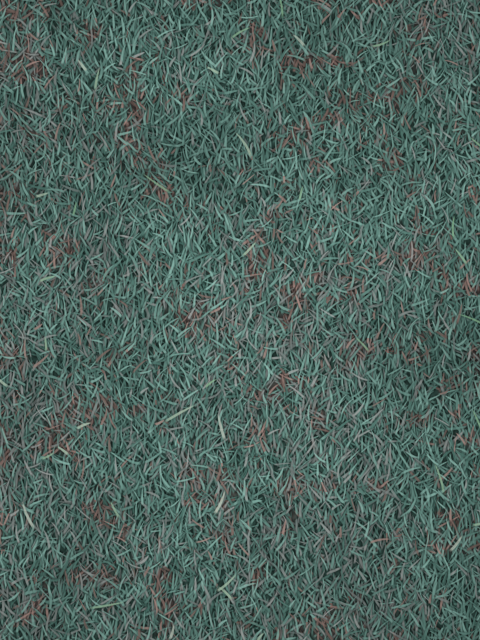
A WebGL 2 fragment shader for this texture:

```glsl
#version 300 es
precision highp float;

uniform vec2 u_resolution;
out vec4 fragColor;

// Integer hash: three values in 0..1 per cell and layer
vec3 hash3(ivec3 key) {
    uvec3 v = uvec3(key + 4096) * 1664525u + 1013904223u;
    v.x += v.y * v.z; v.y += v.z * v.x; v.z += v.x * v.y;
    v ^= v >> 16u;
    v.x += v.y * v.z; v.y += v.z * v.x; v.z += v.x * v.y;
    return vec3(v >> 8u) / 16777216.0;
}

float valueNoise(vec2 p, int seed) {
    ivec2 i = ivec2(floor(p));
    vec2 f = fract(p);
    f = f * f * (3.0 - 2.0 * f);
    float a = hash3(ivec3(i, seed)).x;
    float b = hash3(ivec3(i + ivec2(1, 0), seed)).x;
    float c = hash3(ivec3(i + ivec2(0, 1), seed)).x;
    float d = hash3(ivec3(i + ivec2(1, 1), seed)).x;
    return mix(mix(a, b, f.x), mix(c, d, f.x), f.y);
}

float fbm(vec2 p, int seed) {
    return 0.55 * valueNoise(p, seed) + 0.3 * valueNoise(p * 2.1, seed + 1)
         + 0.15 * valueNoise(p * 4.3, seed + 2);
}

// Curved tapering blade: x = coverage, y = soft shadow around it
vec2 blade(vec2 p, float angle, float halfLength, float halfWidth, float bend) {
    float s = sin(angle), c = cos(angle);
    vec2 q = vec2(c * p.x - s * p.y, s * p.x + c * p.y);
    float t = q.y / halfLength;
    float side = abs(q.x + bend * halfLength * (t * t - 0.4));
    float width = halfWidth * (1.0 - 0.5 * smoothstep(-0.2, 1.0, t));
    float ends = 1.0 - smoothstep(0.6, 1.0, abs(t));
    float cover = 1.0 - smoothstep(width - 0.0018, width + 0.0019, side);
    float shadow = 1.0 - smoothstep(width, width + 0.006, side);
    return vec2(cover, shadow) * ends;
}

void main() {
    vec2 p = gl_FragCoord.xy / u_resolution.x;

    // Bare patches and dark soil
    float bare = smoothstep(0.5, 0.78, fbm(p * 15.0, 50));
    float worn = smoothstep(0.35, 0.7, fbm(p * 3.0 + 7.0, 60));
    vec3 color = mix(vec3(0.15, 0.23, 0.21), vec3(0.28, 0.25, 0.24), bare);
    color *= 0.75 + 0.5 * valueNoise(p * 110.0, 70);

    // Dense turf, from the bottom layer up
    const int LAYERS = 14;
    for (int layer = 0; layer < LAYERS; layer++) {
        float height = float(layer) / float(LAYERS - 1);
        vec2 g = p / 0.028 + fract(float(layer) * vec2(0.618, 0.755));
        ivec2 base = ivec2(floor(g));
        for (int k = 0; k < 9; k++) {
            ivec2 cell = base + ivec2(k % 3 - 1, k / 3 - 1);
            vec3 place = hash3(ivec3(cell, layer));
            vec3 form = hash3(ivec3(cell, layer + 100));
            vec3 tint = hash3(ivec3(cell, layer + 200));
            float angle = (place.z + form.x - 1.0) * 1.6;
            vec2 offset = (g - vec2(cell) - place.xy) * 0.028;
            vec2 mark = blade(offset, angle, mix(0.012, 0.026, form.y),
                              mix(0.0013, 0.0027, tint.z), (form.z - 0.5) * 0.4);

            float tone = 0.8 * tint.x + 0.3 * height;
            vec3 leaf = mix(vec3(0.20, 0.33, 0.30), vec3(0.49, 0.65, 0.61), tone);
            vec3 dry = mix(vec3(0.31, 0.36, 0.35), vec3(0.57, 0.59, 0.58), tone);
            vec3 russet = mix(vec3(0.31, 0.26, 0.24), vec3(0.60, 0.50, 0.47), tone);
            leaf = mix(leaf, dry, step(tint.y, 0.1 + 0.22 * worn));
            leaf = mix(leaf, russet, step(1.0 - 0.03 - 0.33 * bare, tint.y));

            color *= 1.0 - 0.14 * mark.y;
            color = mix(color, leaf, 0.82 * mark.x);
        }
    }

    // Sparse pale straws on top
    vec2 g = p / 0.1;
    ivec2 base = ivec2(floor(g));
    for (int k = 0; k < 9; k++) {
        ivec2 cell = base + ivec2(k % 3 - 1, k / 3 - 1);
        vec3 place = hash3(ivec3(cell, 300));
        vec3 form = hash3(ivec3(cell, 301));
        float present = step(hash3(ivec3(cell, 302)).x, 0.3);
        vec2 offset = (g - vec2(cell) - place.xy) * 0.1;
        vec2 mark = blade(offset, (place.z - 0.5) * 2.8, mix(0.016, 0.045, form.x * form.x),
                          mix(0.002, 0.003, form.y), (form.z - 0.5) * 0.3) * present;
        vec3 straw = mix(vec3(0.47, 0.64, 0.50), vec3(0.68, 0.72, 0.67), form.y);
        color *= 1.0 - 0.1 * mark.y;
        color = mix(color, straw, 0.8 * mark.x);
    }

    // Broad light variation and darker corners
    vec2 centered = gl_FragCoord.xy / u_resolution - 0.5;
    color *= 0.92 + 0.24 * fbm(p * 5.0, 80);
    color *= 1.04 - 0.28 * dot(centered, centered);
    fragColor = vec4(color, 1.0);
}
```
